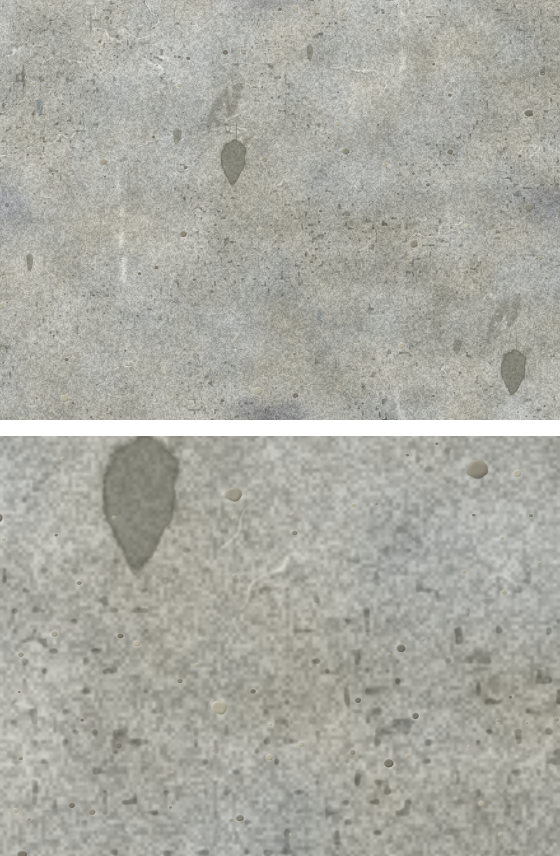
Top: the whole. Bottom: its middle third, enlarged.
Write a Shadertoy shader that draws this texture.

```glsl
#define CONCRETE vec3(0.684, 0.685, 0.656)
#define STAIN_COLOR vec3(0.50, 0.50, 0.455)
#define PIT_PALE vec3(0.72, 0.70, 0.62)
#define PIT_DARK vec3(0.45, 0.43, 0.38)
#define CLOUD_AMOUNT 0.13
#define MOTTLE_AMOUNT 0.14
#define GRAIN_AMOUNT 0.09
#define FINE_AMOUNT 0.15
#define SPECK_AMOUNT 0.16
#define REPEAT_WIDTH 0.6667

float hash(vec2 p) {
    vec3 q = fract(p.xyx * vec3(0.1031, 0.1030, 0.0973));
    q += dot(q, q.yzx + 33.33);
    return fract((q.x + q.y) * q.z);
}

float noise(vec2 p) {
    vec2 i = floor(p), f = fract(p);
    f = f * f * (3.0 - 2.0 * f);
    return mix(mix(hash(i), hash(i + vec2(1, 0)), f.x),
               mix(hash(i + vec2(0, 1)), hash(i + vec2(1, 1)), f.x), f.y);
}

float fbm(vec2 p) {
    float sum = 0.0, amp = 0.533;
    for (int i = 0; i < 4; i++) {
        sum += amp * noise(p);
        p = mat2(1.6, 1.2, -1.2, 1.6) * p + 17.3;
        amp *= 0.5;
    }
    return sum;
}

// Offset from a feature centre on a half-drop repeat
vec2 dropOffset(vec2 p, vec2 center) {
    vec2 d = p - center;
    float column = floor(d.x / REPEAT_WIDTH + 0.5);
    return vec2(d.x - column * REPEAT_WIDTH, fract(d.y + 0.5 * column + 0.5) - 0.5);
}

// Radius of a ragged drop: 1 on its edge, pointed at the bottom
float dropRadius(vec2 d, vec2 size, float slant) {
    d.x -= slant * d.y;
    vec2 q = d / size;
    q.x /= clamp(1.0 + 0.35 * q.y, 0.5, 1.4);
    return length(q) + 0.3 * (fbm(d * 70.0 + 9.0) - 0.5);
}

float dropMask(vec2 d, vec2 size, float slant, float softness) {
    return 1.0 - smoothstep(1.0 - softness, 1.0 + softness, dropRadius(d, size, slant));
}

// Scattered round holes, shaded on the lower right rim
vec3 addPits(vec3 color, vec2 p, float density, float chance, vec2 radii, float pixel) {
    vec2 cell = floor(p * density);
    vec2 center = 0.2 + 0.6 * vec2(hash(cell + 3.1), hash(cell + 47.7));
    vec2 d = (fract(p * density) - center) / density;
    d.y *= 1.0 + 0.35 * hash(cell + 21.0);
    float size = hash(cell + 71.3);
    float radius = mix(radii.x, radii.y, size * size);
    float dist = length(d) + radius * 0.3 * (noise(p * 190.0) - 0.5);
    float present = step(hash(cell + 11.9), chance);
    float mask = present * (1.0 - smoothstep(radius - pixel, radius + pixel, dist));
    float rim = smoothstep(0.4, 1.0, dist / radius) * dot(d / radius, vec2(0.6, -0.8));
    vec3 pit = mix(PIT_DARK, PIT_PALE, smoothstep(0.1, 0.7, hash(cell + 5.5)));
    float lip = present * exp(-pow((dist - radius * 1.25) / (radius * 0.25), 2.0));
    return mix(color + 0.035 * lip, pit - 0.17 * rim, mask * 0.85);
}

void mainImage(out vec4 fragColor, in vec2 fragCoord) {
    vec2 p = fragCoord / iResolution.y;
    float pixel = 0.8 / iResolution.y;

    // Broad clouds and mottling
    float cloud = fbm(p * vec2(2.3, 3.2) + 4.0) - 0.5;
    float mottle = fbm(p * vec2(13.0, 17.0)) - 0.5;
    float tone = CLOUD_AMOUNT * cloud + MOTTLE_AMOUNT * mottle;
    vec3 color = CONCRETE + tone * vec3(1.0, 1.0, 1.06);
    color += (fbm(p * 9.0 + 60.0) - 0.5) * vec3(0.035, 0.01, -0.04);

    // Cool dark bruise and pale vertical streak
    vec2 bruise = dropOffset(p, vec2(0.645, 1.01)) / vec2(0.075, 0.045);
    color -= vec3(0.10, 0.10, 0.075) * exp(-dot(bruise, bruise)) * (0.6 + fbm(p * 20.0));
    vec2 streak = dropOffset(p, vec2(0.286, 0.45));
    streak.x += 0.025 * (noise(vec2(3.0, p.y * 14.0)) - 0.5);
    float streakMask = exp(-pow(streak.x / 0.008, 2.0)) * (1.0 - smoothstep(0.08, 0.19, abs(streak.y)));
    color += 0.13 * streakMask * smoothstep(0.3, 0.65, fbm(p * vec2(60.0, 30.0)));

    // Short raised cracks with a shaded underside
    float level = fbm(p * vec2(7.0, 10.0) + 31.0) - 0.5;
    float patches = smoothstep(0.52, 0.68, fbm(p * 11.0 + 80.0));
    float ridge = exp(-pow(level / 0.008, 2.0)) - 0.6 * exp(-pow((level - 0.018) / 0.009, 2.0));
    color += 0.09 * ridge * patches;

    // Flat stains, a broken smear and drip outlines
    vec2 d = dropOffset(p, vec2(0.556, 0.615));
    float blot = dropMask(d, vec2(0.028, 0.052), 0.05, 0.07);
    float blotEdge = exp(-pow((dropRadius(d, vec2(0.028, 0.052), 0.05) - 0.97) / 0.09, 2.0));
    float drips = exp(-pow((noise(d * vec2(75.0, 23.0) + 6.0) - 0.5) / 0.07, 2.0))
                * dropMask(d - vec2(0.012, 0.060), vec2(0.034, 0.042), 0.2, 0.15);
    vec2 s = dropOffset(p, vec2(0.535, 0.743));
    float smear = dropMask(s, vec2(0.031, 0.056), 0.65, 0.15)
                * smoothstep(0.36, 0.60, fbm(s * vec2(75.0, 45.0) + 12.0));
    float ghost = dropMask(dropOffset(p, vec2(0.378, 0.766)), vec2(0.027, 0.055), 0.1, 0.4);
    float dots = dropMask(dropOffset(p, vec2(0.422, 0.675)), vec2(0.009, 0.018), 0.1, 0.15)
               + dropMask(dropOffset(p, vec2(0.071, 0.375)), vec2(0.007, 0.021), 0.0, 0.2);
    float blue = dropMask(dropOffset(p, vec2(0.095, 0.743)), vec2(0.007, 0.021), 0.0, 0.3);
    float stain = clamp(max(max(0.88 * blot, 0.6 * drips), max(0.62 * smear, 0.75 * dots)), 0.0, 1.0);
    color = mix(color, STAIN_COLOR, max(stain, 0.22 * ghost));
    color = mix(color, vec3(0.52, 0.55, 0.56), 0.65 * blue);
    color -= 0.06 * blotEdge;

    // Sand grain and dark specks, weaker under the stains
    float grain = GRAIN_AMOUNT * (noise(p * 150.0) - 0.5) + FINE_AMOUNT * (noise(p * 330.0 + 7.0) - 0.5);
    float speck = smoothstep(0.74, 0.95, noise(p * 125.0 + 50.0)) * smoothstep(0.35, 0.65, fbm(p * 8.0 + 22.0));
    color += (grain - SPECK_AMOUNT * speck) * (1.0 - 0.55 * stain);

    // Air holes in three sizes
    color = addPits(color, p, 42.0, 0.20, vec2(0.0012, 0.0028), pixel);
    color = addPits(color, p + 5.3, 23.0, 0.22, vec2(0.002, 0.005), pixel);
    color = addPits(color, p + 9.7, 11.0, 0.24, vec2(0.004, 0.011), pixel);

    fragColor = vec4(clamp(color, 0.0, 1.0), 1.0);
}
```
